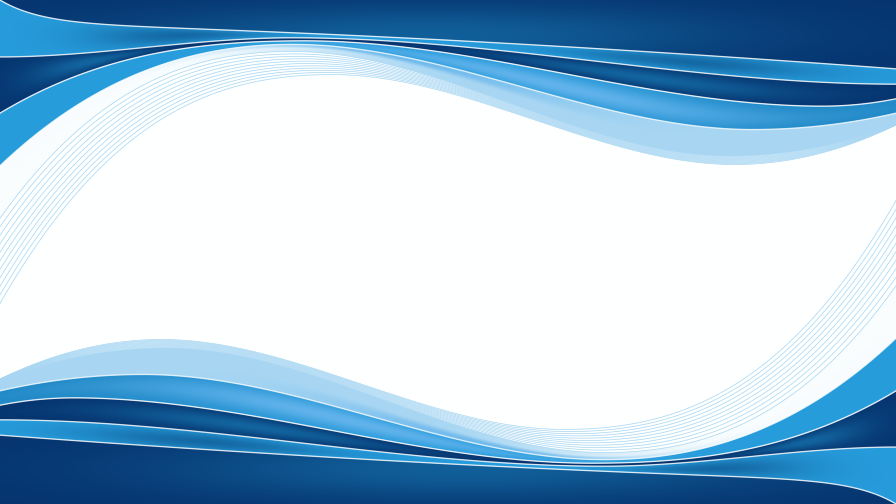
Reproduce this background procedurally as a Shadertoy shader.

```glsl
#define NAVY vec3(0.02, 0.20, 0.43)
#define DEEP vec3(0.07, 0.39, 0.62)
#define AZURE vec3(0.15, 0.61, 0.86)
#define SKY vec3(0.38, 0.70, 0.92)
#define PALE vec3(0.66, 0.84, 0.95)
#define PAPER vec3(0.995, 1.0, 1.0)
#define STRAND_COUNT 10
#define STRAND_WIDTH 0.0020
#define RIM_WIDTH 0.0026
#define FOLD_SLOPE 0.342

// Height and slope of a wave: left end (height, slope), crest, trough, right height
vec2 wave(float x, vec2 left, vec2 crest, vec2 trough, float right) {
    if (x < crest.x) {
        float t = x / crest.x, u = 1.0 - t;
        float rise = left.x - crest.y;
        float bend = left.y * crest.x + 2.0 * rise;
        float blend = rise + bend * t;
        return vec2(crest.y + u * u * blend, (u * u * bend - 2.0 * u * blend) / crest.x);
    }
    if (x < trough.x) {
        float span = trough.x - crest.x;
        float t = (x - crest.x) / span;
        float drop = trough.y - crest.y;
        return vec2(crest.y + drop * t * t * (3.0 - 2.0 * t), 6.0 * drop * t * (1.0 - t) / span);
    }
    float span = max(1.0 - trough.x, 0.001);
    float t = (x - trough.x) / span;
    float climb = right - trough.y;
    return vec2(trough.y + climb * t * t, 2.0 * climb * t / span);
}

// Signed distance to a wave in canvas heights, positive below it
float distanceTo(vec2 p, vec2 w) {
    float slope = w.y * iResolution.y / iResolution.x;
    return (p.y - w.x) / sqrt(1.0 + slope * slope);
}

float below(float d) {
    return clamp(0.5 + d * iResolution.y, 0.0, 1.0);
}

float stroke(float d, float width) {
    float pixels = width * iResolution.y;
    return min(pixels, 1.0) * smoothstep(1.0, 0.0, abs(d) * iResolution.y / max(pixels, 1.0));
}

// Soft bump of the given half width
float glow(float x, float center, float spread) {
    float r = (x - center) / spread;
    return exp(-r * r);
}

// Position across a ribbon, 0 at its upper edge and 1 at its lower edge
float across(float y, vec2 upper, vec2 lower) {
    return clamp((y - upper.x) / max(lower.x - upper.x, 0.001), 0.0, 1.0);
}

vec3 layer(vec3 base, vec3 fill, float d, float rim) {
    return mix(mix(base, fill, below(d)), PAPER, rim * stroke(d, RIM_WIDTH));
}

vec3 drawRibbons(vec2 p) {
    float x = p.x;

    // Ribbon edges from the canvas edge inward
    float decay = exp(-x / 0.0456);
    vec2 bar = vec2(0.0486 * (1.0 - decay) + 0.088 * pow(x, 1.5),
                    1.066 * decay + 0.132 * sqrt(x));
    vec2 blade = wave(x, vec2(0.113, 0.0), vec2(0.326, 0.075), vec2(1.0, 0.167), 0.167);
    vec2 shade = wave(x, vec2(0.2245, -1.07), vec2(0.34, 0.081), vec2(0.918, 0.2106), 0.196);
    vec2 band = wave(x, vec2(0.329, -1.69), vec2(0.326, 0.088), vec2(0.84, 0.257), 0.2245);
    vec2 veil = wave(x, vec2(0.433, -2.49), vec2(0.326, 0.102), vec2(0.814, 0.310), 0.2477);
    vec2 fringe = wave(x, vec2(0.602, -3.11), vec2(0.371, 0.148), vec2(0.82, 0.3264), 0.2477);

    // Dark outer bar with a wide glow
    vec3 color = mix(NAVY, DEEP, 0.9 * glow(x, 0.48, 0.34) * glow(p.y, 0.07, 0.06));

    // Bright blade, darker in two cores
    float v = across(p.y, bar, blade);
    float core = max(glow(x, 0.20, 0.10), glow(x, 0.77, 0.14)) * glow(v, 0.45, 0.5);
    color = layer(color, mix(AZURE, DEEP, 0.9 * core), distanceTo(p, bar), 0.85);

    // Dark hollow
    v = across(p.y, blade, shade);
    core = max(glow(x, 0.10, 0.07), glow(x, 0.72, 0.17)) * glow(v, 0.5, 0.4);
    color = layer(color, mix(NAVY, DEEP, core), distanceTo(p, blade), 0.85);

    // Blue band with a lit core
    v = across(p.y, shade, band);
    vec3 bandColor = mix(AZURE, mix(DEEP, AZURE, 0.65), smoothstep(0.5, 0.95, x));
    bandColor = mix(bandColor, SKY, glow(x, 0.62, 0.24) * glow(v, 0.55, 0.4));
    color = layer(color, bandColor, distanceTo(p, shade), 0.9);

    // Pale veil, fading to paper at the left
    v = across(p.y, band, veil);
    vec3 veilColor = mix(mix(PAPER, PALE, 0.06), PALE, smoothstep(0.16, 0.52, x));
    veilColor = mix(veilColor, SKY, 0.8 * glow(x, 0.46, 0.17) * (1.0 - smoothstep(0.15, 0.6, v)));
    color = layer(color, veilColor, distanceTo(p, band), 0.8);
    color = mix(color, PAPER, below(distanceTo(p, veil)));

    // Fan of fine strands
    for (int i = 0; i <= STRAND_COUNT; i++) {
        vec2 strand = mix(veil, fringe, float(i) / float(STRAND_COUNT));
        color = mix(color, PALE, 0.75 * stroke(distanceTo(p, strand), STRAND_WIDTH));
    }
    return color;
}

void mainImage(out vec4 fragColor, in vec2 fragCoord) {
    // Half-turn symmetry about the center, with y running downward
    vec2 q = fragCoord / iResolution.xy - 0.5;
    q.y = -q.y;
    if (q.y > -FOLD_SLOPE * q.x) q = -q;
    fragColor = vec4(drawRibbons(q + 0.5), 1.0);
}
```
